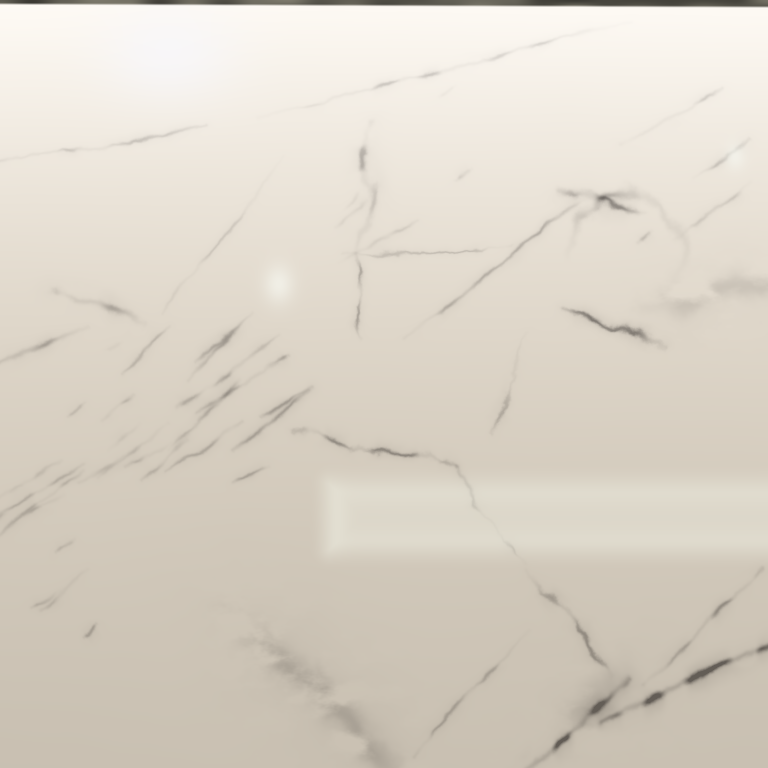
This texture is drawn by a Shadertoy shader. Its source:

```glsl
// Polished cream marble slab: a vertical light falloff, thin grey veins made of
// noise-warped line segments, smoky patches, scattered diagonal streaks,
// and soft lamp reflections lying over the surface.

float hash(vec2 p) {
    vec3 q = fract(vec3(p.xyx) * 0.1031);
    q += dot(q, q.yzx + 33.33);
    return fract((q.x + q.y) * q.z);
}

float noise(vec2 p) {
    vec2 i = floor(p), f = fract(p);
    f = f * f * (3.0 - 2.0 * f);
    return mix(mix(hash(i), hash(i + vec2(1, 0)), f.x),
               mix(hash(i + vec2(0, 1)), hash(i + vec2(1, 1)), f.x), f.y);
}

float fbm(vec2 p) {
    float sum = 0.0, amp = 0.5;
    for (int i = 0; i < 5; i++) {
        sum += amp * noise(p);
        p = mat2(1.6, 1.2, -1.2, 1.6) * p + 17.3;
        amp *= 0.5;
    }
    return sum;
}

// Soft line from a to b with a faint halo, fading at its ends
float vein(vec2 p, vec2 a, vec2 b, float width) {
    vec2 ab = b - a;
    float t = clamp(dot(p - a, ab) / dot(ab, ab), 0.0, 1.0);
    float d = length(p - a - ab * t) / width;
    float taper = mix(0.3, 1.0, smoothstep(0.0, 0.25, min(t, 1.0 - t)));
    return taper * (exp(-d * d) + 0.16 * exp(-d * d / 14.0));
}

// Short streaks rising to the right, scattered over a rectangle
float streaks(vec2 p, vec2 corner, vec2 size, float count, float seed) {
    float sum = 0.0;
    for (float i = 0.0; i < count; i++) {
        vec2 rnd = vec2(hash(vec2(i, seed)), hash(vec2(i + 40.0, seed)));
        float angle = mix(0.45, 0.8, hash(vec2(i, seed + 5.0)));
        float reach = mix(0.012, 0.075, pow(hash(vec2(i, seed + 9.0)), 2.0));
        vec2 c = corner + size * rnd, dir = reach * vec2(cos(angle), sin(angle));
        sum += vein(p, c - dir, c + dir, 0.0026) * mix(0.2, 0.5, rnd.x);
    }
    return sum;
}

float veins(vec2 p) {
    vec2 bend = vec2(fbm(p * 7.0), fbm(p * 7.0 + 31.0)) - 0.485;
    vec2 jag = vec2(fbm(p * 38.0 + 5.0), fbm(p * 38.0 + 71.0)) - 0.485;
    vec2 q = p + 0.055 * bend + 0.017 * jag;
    vec2 s = p + 0.018 * bend + 0.010 * jag;

    // Long straight veins
    float ink = 0.35 * vein(s, vec2(0.34, 0.85), vec2(0.82, 0.97), 0.0023);
    ink += 0.35 * vein(s, vec2(-0.04, 0.78), vec2(0.27, 0.84), 0.0023);
    ink += 0.45 * vein(s, vec2(0.53, 0.56), vec2(0.76, 0.74), 0.0025);
    ink += 0.22 * vein(s, vec2(0.21, 0.59), vec2(0.37, 0.80), 0.0022);
    ink += 0.8 * vein(s, vec2(-0.06, 0.51), vec2(0.11, 0.57), 0.0032);

    // Jagged cracks
    ink += 0.5 * vein(q, vec2(0.49, 0.84), vec2(0.46, 0.67), 0.0048);
    ink += 0.5 * vein(q, vec2(0.46, 0.67), vec2(0.48, 0.56), 0.0025);
    ink += 0.3 * vein(q, vec2(0.44, 0.67), vec2(0.67, 0.68), 0.0022);
    ink += 0.7 * vein(q, vec2(0.38, 0.45), vec2(0.60, 0.39), 0.0030);
    ink += 0.5 * vein(q, vec2(0.60, 0.39), vec2(0.69, 0.27), 0.0028);
    ink += 0.6 * vein(q, vec2(0.69, 0.26), vec2(0.80, 0.13), 0.0032);
    ink += 0.4 * vein(q, vec2(0.69, 0.55), vec2(0.65, 0.44), 0.0024);
    ink += 0.9 * vein(q, vec2(0.74, 0.58), vec2(0.86, 0.55), 0.0030);

    // Dark fan at the lower right
    ink += 1.3 * vein(s, vec2(0.66, -0.02), vec2(0.82, 0.12), 0.0042);
    ink += 1.4 * vein(s, vec2(0.78, 0.06), vec2(1.03, 0.18), 0.0042);
    ink += 0.6 * vein(s, vec2(0.84, 0.11), vec2(0.99, 0.26), 0.0028);
    ink += 0.4 * vein(s, vec2(0.54, 0.02), vec2(0.69, 0.18), 0.0025);

    // Broken ring with its knot, and the left tangle
    vec2 r = q - vec2(0.82, 0.68);
    float ring = (length(r * vec2(1.0, 0.85)) - 0.065) / 0.005;
    ink += 0.55 * exp(-ring * ring) * smoothstep(-0.05, 0.05, r.y + 0.3 * r.x);
    ink += 0.8 * vein(q, vec2(0.74, 0.75), vec2(0.84, 0.73), 0.0045);
    ink += 0.7 * vein(q, vec2(0.07, 0.62), vec2(0.18, 0.57), 0.0050);

    // Scattered streaks
    ink += streaks(s, vec2(0.08, 0.38), vec2(0.31, 0.17), 20.0, 3.0);
    ink += streaks(s, vec2(0.0, 0.15), vec2(0.16, 0.22), 9.0, 11.0);
    ink += 0.7 * streaks(s, vec2(0.30, 0.55), vec2(0.70, 0.35), 9.0, 23.0);
    ink *= mix(0.25, 1.15, smoothstep(0.28, 0.72, noise(p * 34.0 + 9.0)));

    // Smoky patches
    float smoke = 0.40 * vein(q, vec2(0.31, 0.21), vec2(0.54, -0.02), 0.020);
    smoke += 0.25 * vein(q, vec2(0.83, 0.60), vec2(1.04, 0.63), 0.016);
    smoke += 0.22 * vein(q, vec2(0.73, 0.05), vec2(0.82, 0.14), 0.024);
    return ink + smoke * smoothstep(0.3, 0.62, fbm(p * vec2(20.0, 32.0)));
}

void mainImage(out vec4 fragColor, in vec2 fragCoord) {
    vec2 p = fragCoord / iResolution.xy;
    float depth = 1.0 - p.y;

    // Stone tone, bright at the far edge
    float light = exp(-2.0 * pow(max(depth, 0.0), 1.2)) + 0.03 * (fbm(p * 3.0) - 0.485);
    vec3 col = mix(vec3(0.755, 0.722, 0.668), vec3(0.995, 0.980, 0.958), light);
    col -= vec3(0.0, 0.03, 0.08) * light * (1.0 - light);
    col *= mix(vec3(1), vec3(0.43, 0.42, 0.42), clamp(0.62 * veins(p), 0.0, 0.9));

    // Long lamp reflection with a brighter rim and end
    vec2 box = abs(p - vec2(0.92, 0.327)) - vec2(0.49, 0.042);
    float d = length(max(box, 0.0)) + min(max(box.x, box.y), 0.0);
    float glare = 1.0 - smoothstep(-0.012, 0.028, d);
    float rim = exp(-pow((d + 0.012) / 0.016, 2.0));
    float end = exp(-pow((p.x - 0.425) / 0.022, 2.0));
    col = mix(col, vec3(0.90, 0.89, 0.84), glare * (0.52 + 0.15 * rim + 0.25 * end));

    // Small spots and a cool window sheen
    vec2 spotA = (p - vec2(0.363, 0.63)) / vec2(0.019, 0.025);
    vec2 spotB = (p - vec2(0.957, 0.797)) / vec2(0.013, 0.017);
    vec2 sheen = (p - vec2(0.22, 0.93)) / vec2(0.085, 0.06);
    col = mix(col, vec3(0.96, 0.96, 0.93), 0.75 * (exp(-dot(spotA, spotA)) + exp(-dot(spotB, spotB))));
    col = mix(col, vec3(0.97, 0.97, 0.99), 0.7 * exp(-dot(sheen, sheen)));

    // Dark background beyond the far edge
    float edge = 0.005 + 0.004 * p.x;
    vec3 beyond = vec3(0.36, 0.35, 0.31) * mix(0.6, 1.4, noise(p * vec2(24.0, 90.0)));
    col = mix(beyond, col, smoothstep(edge - 0.002, edge + 0.002, depth));
    fragColor = vec4(col, 1.0);
}
```
